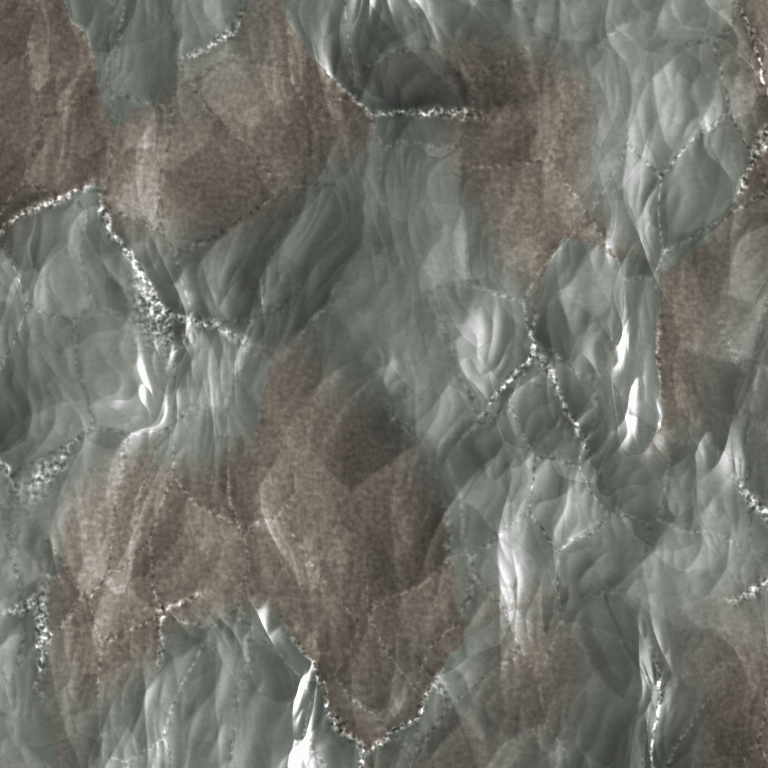
A three.js fragment shader for this texture:

```glsl
// Crumpled, wet-looking mineral skin: upright folds and facets in grey-green and brown.
// Creased gradient noise is lit from one side, then cut into warped Voronoi facets
// whose borders carry broken, glittering veins; white gleams lie on the lit folds.

#define FOLD_SCALE 5.0
#define FOLD_STRETCH 0.52
#define FACET_SCALE 5.0
#define WARP 0.075
#define LIGHT_STEP vec2(0.0018, -0.0009)
#define MID_TONE 0.458
#define CONTRAST 0.29
#define VEIN_WIDTH 0.06
#define GRAIN_SCALE 130.0
#define GREEN_TINT vec3(0.965, 1.01, 0.95)
#define BROWN_TINT vec3(1.06, 0.985, 0.90)

varying vec2 vUv;

vec2 hash2(vec2 p) {
  p = vec2(dot(p, vec2(127.1, 311.7)), dot(p, vec2(269.5, 183.3)));
  return fract(sin(p) * 43758.545);
}

// Gradient noise, roughly -0.7 to 0.7
float noise(vec2 p) {
  vec2 i = floor(p), f = fract(p);
  vec2 u = f * f * f * (f * (f * 6.0 - 15.0) + 10.0);
  vec2 o = vec2(0.0, 1.0);
  float a = dot(hash2(i) * 2.0 - 1.0, f);
  float b = dot(hash2(i + o.yx) * 2.0 - 1.0, f - o.yx);
  float c = dot(hash2(i + o.xy) * 2.0 - 1.0, f - o.xy);
  float d = dot(hash2(i + o.yy) * 2.0 - 1.0, f - o.yy);
  return mix(mix(a, b, u.x), mix(c, d, u.x), u.y);
}

vec2 noise2(vec2 p) {
  return vec2(noise(p), noise(p + vec2(37.2, 11.8)));
}

// Height of the creased skin; each octave slides along the folds below it
float relief(vec2 p) {
  float height = 0.0, freq = FOLD_SCALE, weight = 1.0;
  for (int i = 0; i < 4; i++) {
    vec2 q = p * freq * vec2(1.0, FOLD_STRETCH);
    q += vec2(1.5, 0.8) * height * FOLD_SCALE + float(i) * 7.3;
    height += abs(noise(q)) * weight / freq;
    freq *= 2.05;
    weight *= 0.84;
  }
  return height;
}

// Voronoi facet: x = distance to border, y = tilted shade, z = cell value
vec3 facet(vec2 p) {
  vec2 cell = floor(p), f = fract(p), nearest = vec2(0.0), id = vec2(0.0);
  float d1 = 8.0, d2 = 8.0;
  for (int y = -1; y <= 1; y++) {
    for (int x = -1; x <= 1; x++) {
      vec2 g = vec2(float(x), float(y));
      vec2 r = g + hash2(cell + g) - f;
      float d = length(r);
      if (d < d1) {
        d2 = d1;
        d1 = d;
        nearest = r;
        id = cell + g;
      } else {
        d2 = min(d2, d);
      }
    }
  }
  vec2 rnd = hash2(id + 19.7);
  float border = d2 - d1;
  float shade = rnd.x - 0.5 + dot(nearest, rnd.yx * 2.0 - 1.0) * 0.9;
  return vec3(border, shade * smoothstep(0.0, 0.09, border), rnd.y);
}

void main() {
  vec2 p = vUv + 3.4;

  // Warp from broad bends down to ragged borders
  vec2 w = p + WARP * noise2(p * vec2(4.5, 3.0));
  w += 0.028 * noise2(w * vec2(13.0, 9.0));
  vec2 ragged = w + 0.009 * noise2(p * 46.0);

  // Folds lit from the upper left
  float light = (relief(w + LIGHT_STEP) - relief(w - LIGHT_STEP)) / (2.0 * length(LIGHT_STEP));
  float activity = smoothstep(-0.3, 0.3, noise(p * 3.7 + 5.1));

  // Facets, large to small
  vec2 upright = vec2(1.0, 0.62);
  vec3 large = facet(ragged * FACET_SCALE * upright);
  vec3 medium = facet(w * FACET_SCALE * 2.1 * upright + 4.0);
  vec3 small = facet((w + 0.012 * noise2(p * 21.0)) * FACET_SCALE * 4.3 * upright + 9.0);

  // Brown, grainy patches
  float brown = smoothstep(0.02, 0.2, noise(w * vec2(3.6, 2.6) + 8.0) + 0.35 * (large.z - 0.5));
  float grain = noise(p * GRAIN_SCALE) + 0.6 * noise(p * GRAIN_SCALE * 1.8);

  // Exposure of the surface
  float tone = light * mix(0.45, 0.85, activity) * mix(1.0, 0.6, brown);
  tone += 0.75 * large.y + 0.85 * medium.y + 0.6 * small.y * mix(0.6, 1.3, activity);
  tone += 1.7 * noise(p * vec2(3.2, 2.3) + 2.0) - 0.35 * brown;
  tone += grain * mix(0.25, 0.9, brown);

  // Veins: dark flank, broken bright thread
  float veinMask = smoothstep(-0.08, 0.2, noise(p * 5.3 + 14.0));
  float vein = (1.0 - smoothstep(0.0, VEIN_WIDTH, large.x)) * veinMask;
  float flank = (1.0 - smoothstep(0.0, VEIN_WIDTH * 3.5, large.x)) * veinMask;
  float thread = (1.0 - smoothstep(0.0, 0.07, medium.x)) * activity;
  tone += vein * (1.5 + 5.0 * grain) - 0.6 * flank + thread * (0.2 + 2.2 * grain);

  // White gleams on lit folds
  float gleam = smoothstep(0.12, 0.4, noise(w * vec2(6.5, 4.0) + 21.0));
  tone += 2.6 * gleam * smoothstep(-0.1, 1.1, light) * (1.0 - 0.7 * brown);

  // Tint fades out toward the highlights
  float value = min(MID_TONE * exp(CONTRAST * max(tone, -2.8)), 0.99);
  vec3 tint = mix(GREEN_TINT, BROWN_TINT, brown);
  tint = mix(tint, vec3(1.0), smoothstep(0.45, 0.9, value));
  gl_FragColor = vec4(value * tint, 1.0);
}
```
